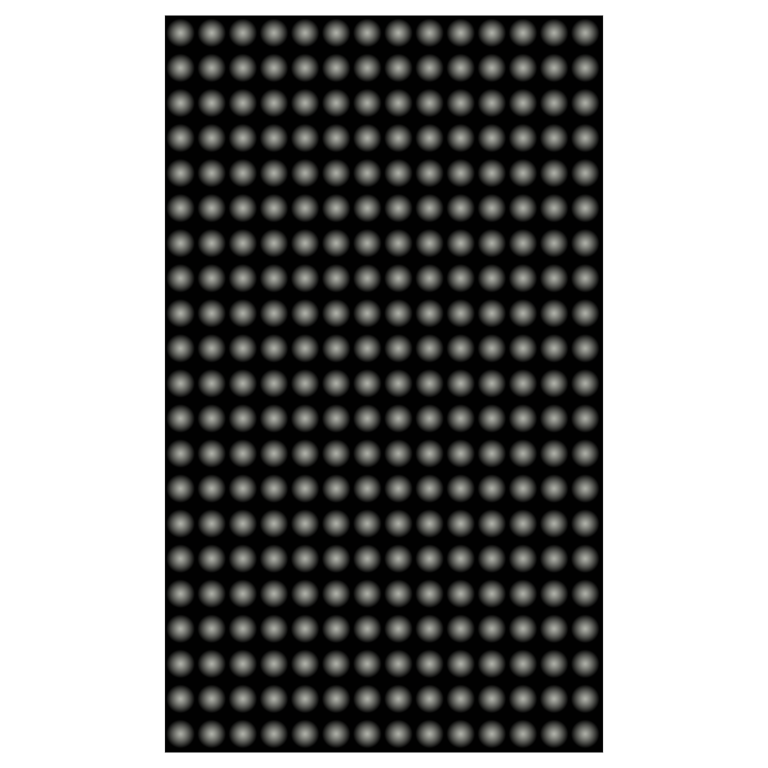
Give the GLSL for this pattern, as a WebGL 1 fragment shader.

```glsl
precision highp float;
// A black upright panel on white, filled with a 14 by 21 grid of soft grey dots.
// Each point finds its nearest grid centre, and a radial falloff shades the dot;
// a hash varies the brightness very slightly from dot to dot.

uniform vec2 u_resolution;

const vec2 PANEL_CENTRE = vec2(0.5, 0.5);
const vec2 PANEL_HALF = vec2(0.2852, 0.4798);
const vec2 GRID_COUNT = vec2(14.0, 21.0);
const vec2 FIRST_DOT = vec2(0.2351, 0.0444);   // lower left dot
const vec2 DOT_PITCH = vec2(0.04053, 0.04564);
const float DOT_RADIUS = 0.0186;
const float DOT_FALLOFF = 1.25;
const float DOT_VARIATION = 0.025;

const vec3 PAPER = vec3(1.0);
const vec3 PANEL_BLACK = vec3(0.002);
const vec3 DOT_GREY = vec3(0.675, 0.683, 0.65);

float hash(vec2 cell) {
  vec3 q = fract(vec3(cell.xyx) * 0.1031);
  q += dot(q, q.yzx + 33.33);
  return fract((q.x + q.y) * q.z);
}

float boxDistance(vec2 p, vec2 halfSize) {
  vec2 d = abs(p) - halfSize;
  return length(max(d, 0.0)) + min(max(d.x, d.y), 0.0);
}

// Index of the closest dot, kept inside the grid
vec2 nearestCell(vec2 p, vec2 first, vec2 pitch, vec2 count) {
  return clamp(floor((p - first) / pitch + 0.5), vec2(0.0), count - 1.0);
}

// Bright centre fading to nothing at the radius, with a softened foot
float softDot(vec2 p, float radius, float falloff) {
  float glow = 1.0 - pow(length(p) / radius, falloff);
  const float foot = 0.04;
  return 0.5 * (glow + sqrt(glow * glow + foot * foot))
       * (1.0 - smoothstep(0.9, 1.15, length(p) / radius) * 0.8);
}

void main() {
  float side = min(u_resolution.x, u_resolution.y);
  vec2 p = (gl_FragCoord.xy - 0.5 * u_resolution) / side + 0.5;
  float pixel = 1.0 / side;

  // Dots on the panel
  vec2 cell = nearestCell(p, FIRST_DOT, DOT_PITCH, GRID_COUNT);
  vec2 centre = FIRST_DOT + cell * DOT_PITCH;
  float level = softDot(p - centre, DOT_RADIUS, DOT_FALLOFF);
  level *= 1.0 + DOT_VARIATION * (hash(cell) - 0.5);
  vec3 panel = mix(PANEL_BLACK, DOT_GREY, level);

  // Panel on the paper
  float edge = boxDistance(p - PANEL_CENTRE, PANEL_HALF);
  float inside = 1.0 - smoothstep(-0.75 * pixel, 0.75 * pixel, edge);
  gl_FragColor = vec4(mix(PAPER, panel, inside), 1.0);
}
```
